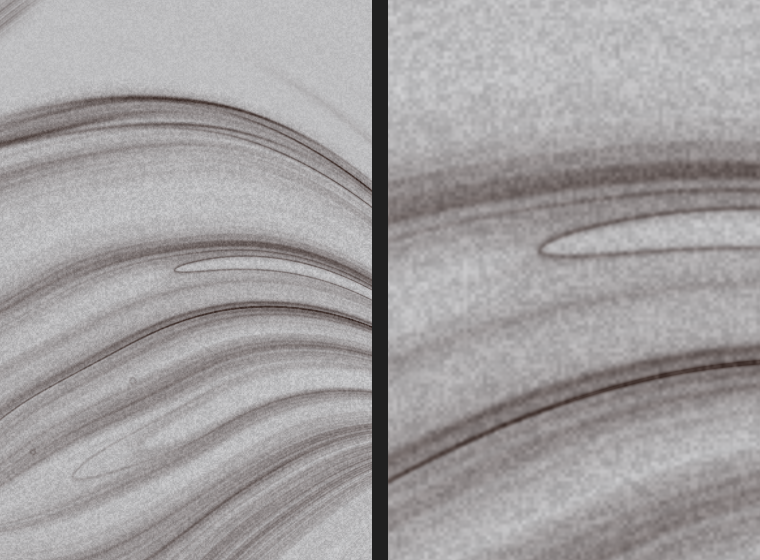
Left, the full canvas; right, a detail of the centre.
This texture is drawn by a Shadertoy shader. Its source:

```glsl
// Pale sandstone with arched, folded grey-brown strata and a fine sandy grain.

const vec3 PALE  = vec3(0.745, 0.745, 0.752);
const vec3 TAUPE = vec3(0.545, 0.520, 0.520);
const vec3 UMBER = vec3(0.270, 0.215, 0.200);
const float CREST_X = 0.37;

float hash(vec2 p) {
    vec3 q = fract(vec3(p.xyx) * 0.1031);
    q += dot(q, q.yzx + 33.33);
    return fract((q.x + q.y) * q.z);
}

// Smoothly interpolated cell values
float cellNoise(vec2 p) {
    vec2 i = floor(p), f = fract(p);
    f = f * f * (3.0 - 2.0 * f);
    return mix(mix(hash(i), hash(i + vec2(1, 0)), f.x),
               mix(hash(i + vec2(0, 1)), hash(i + vec2(1, 1)), f.x), f.y);
}

// Soft ridge of half width w
float ridge(float d, float w) {
    return exp(-d * d / (w * w));
}

// Height of the layer through p, measured at the crest; solved by iteration
float layerHeight(vec2 p) {
    float d = p.x - CREST_X, v = p.y;
    for (int i = 0; i < 10; i++) {
        float slope = -0.99 + 1.9 * v - 0.61 * v * v;
        float leftBend = mix(-1.2, 0.65, smoothstep(0.05, 0.45, v));
        float bend = d > 0.0 ? 1.16 : leftBend;
        v = p.y + slope * d + bend * d * d;
    }
    return v;
}

// Layered sines across the strata, drifting slowly along them
float streaks(float v, float x, float freq) {
    float sum = 0.0, amp = 0.5;
    for (int i = 0; i < 6; i++) {
        float k = float(i);
        sum += amp * sin(v * freq + 2.0 * sin(3.1 * x + k * 2.3) + k * 1.7);
        freq *= 1.67;
        amp *= 0.85;
    }
    return sum;
}

// Signed distance to a hairpin fold opening to the right of its tip
float hairpin(vec2 q, vec2 tip, float halfWidth, float len) {
    vec2 u = q - tip;
    float e = exp(-u.x / len), w2 = halfWidth * halfWidth;
    float f = u.y * u.y / w2 - 1.0 + e;
    return f / (length(vec2(e / len, 2.0 * u.y / w2)) + 0.001);
}

// Broad shaded beds
float beds(float v, float x) {
    float s = 0.30 * ridge(v - 0.735, 0.030);
    s += 0.40 * ridge(v - 0.800, 0.022);
    s += 0.43 * ridge(v - 0.568, 0.025);
    s += 0.20 * ridge(v - 0.495, 0.016);
    s += 0.50 * ridge(v - 0.432, 0.026);
    s += 0.36 * ridge(v - 0.345, 0.036);
    s += 0.30 * ridge(v - 0.215, 0.018);
    s += 0.40 * ridge(v - 0.085, 0.058);
    s += 0.42 * ridge(v + 0.050, 0.070);
    s += 0.10 * ridge(v - 0.920, 0.014) * smoothstep(0.35, 0.6, x);
    return s;
}

// Braided dark seams of the upper arch
float braid(float v, float x) {
    float s = 0.0;
    for (int i = 0; i < 5; i++) {
        float k = float(i);
        float path = 0.762 + 0.014 * k + 0.005 * sin(8.0 * x + 2.1 * k);
        float fade = 0.45 + 0.4 * sin(6.0 * x + 1.9 * k + 4.2);
        s += fade * ridge(v - path, 0.0026 + 0.0012 * mod(k, 3.0));
    }
    return 0.62 * s;
}

// Small round pit with a shaded rim
float pit(vec2 p, vec2 centre, float radius) {
    return 0.22 * ridge(length(p - centre) - radius, 0.0025);
}

void mainImage(out vec4 fragColor, in vec2 fragCoord) {
    vec2 p = fragCoord / iResolution.y;
    float v = layerHeight(p) + 0.003 * sin(11.0 * p.x + 17.0 * p.y);
    vec2 q = vec2(p.x, v);

    // Beds and their fine lamination
    float lamina = streaks(v, p.x, 55.0);
    float layered = 1.0 - smoothstep(0.81, 0.86, v);
    float shade = beds(v, p.x);
    shade *= 1.0 + 0.40 * lamina;
    shade += layered * (0.04 + 0.035 * lamina);

    // Folded tongues: pale cores with thin brown rims
    float upper = hairpin(q, vec2(0.312, 0.528), 0.014, 0.06);
    float outer = hairpin(q, vec2(0.130, 0.264), 0.042, 0.18);
    float inner = hairpin(q, vec2(0.254, 0.262), 0.028, 0.12);
    shade *= 1.0 - 0.75 * smoothstep(0.004, -0.008, inner);
    shade += 0.15 * ridge(inner - 0.006, 0.008);
    shade += 0.42 * ridge(upper, 0.0022) + 0.15 * ridge(upper - 0.004, 0.008);
    shade += 0.22 * ridge(outer, 0.0028) * smoothstep(0.6, 0.15, p.x);

    // Narrow seams
    shade += braid(v, p.x);
    shade += 0.55 * ridge(v - 0.437, 0.0018) + 0.12 * ridge(v - 0.447, 0.004);
    shade += 0.18 * ridge(v - 0.583, 0.0025) + 0.16 * ridge(v - 0.553, 0.002);

    // Streaked bed crossing the upper left corner
    float corner = p.y - 0.8 * p.x + 0.9 * p.x * p.x;
    float cornerBed = ridge(corner - 0.965, 0.028) * smoothstep(0.14, 0.0, p.x);
    shade += cornerBed * (0.45 + 0.2 * streaks(corner, p.x, 90.0));

    shade += pit(p, vec2(0.237, 0.320), 0.005) + pit(p, vec2(0.059, 0.193), 0.004);

    // Sandy grain and faint mottling
    float grain = cellNoise(p * 430.0) + 0.6 * cellNoise(p * 210.0 + 40.0) - 0.8;
    float mottle = cellNoise(q * vec2(9.0, 30.0)) - 0.5;
    shade = clamp(shade + 0.05 * mottle, 0.0, 1.0);

    vec3 color = mix(PALE, TAUPE, min(2.0 * shade, 1.0));
    color = mix(color, UMBER, max(2.0 * shade - 1.0, 0.0));
    color += grain * mix(0.055, 0.10, layered);
    fragColor = vec4(color, 1.0);
}
```
